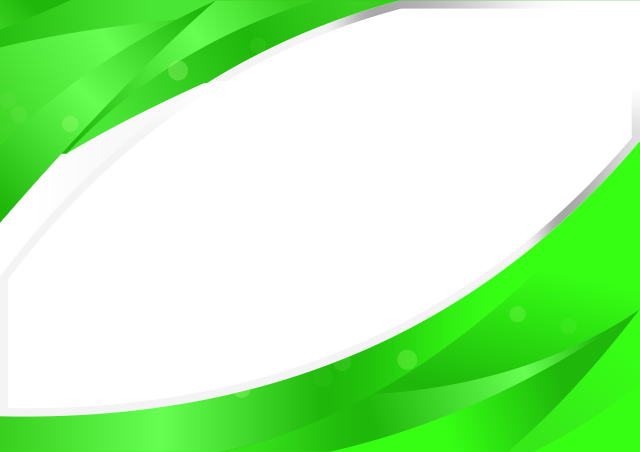
A WebGL 2 fragment shader for this background:

```glsl
#version 300 es
precision highp float;
uniform vec2 u_resolution;
out vec4 fragColor;

const vec3 DEEP = vec3(0.12, 0.72, 0.04);
const vec3 LEAF = vec3(0.22, 0.81, 0.12);
const vec3 FRESH = vec3(0.29, 0.90, 0.21);
const vec3 LIGHT = vec3(0.40, 1.00, 0.32);
const vec3 VIVID = vec3(0.21, 1.00, 0.08);
const vec3 GLOW = vec3(0.62, 1.00, 0.45);
const float BORDER = 0.0184;

// x, y, radius, opacity
const vec4 BUBBLES[11] = vec4[](
  vec4(0.394, 0.844, 0.022, 0.35), vec4(0.155, 0.726, 0.018, 0.35),
  vec4(0.042, 0.746, 0.018, 0.12), vec4(0.017, 0.778, 0.018, 0.08),
  vec4(0.571, 0.899, 0.018, 0.08), vec4(0.901, 0.204, 0.022, 0.28),
  vec4(1.145, 0.305, 0.018, 0.25), vec4(1.258, 0.278, 0.018, 0.10),
  vec4(0.757, 0.199, 0.020, 0.12), vec4(0.534, 0.140, 0.020, 0.35),
  vec4(0.715, 0.165, 0.022, 0.05));

// Signed distance above a quadratic Bezier that advances in x; flat past its ends
float above(vec2 p, vec2 a, vec2 b, vec2 c) {
  vec2 v = b - a, w = a - 2.0 * b + c;
  float x = p.x - a.x;
  float t = clamp(x / (v.x + sqrt(max(v.x * v.x + w.x * x, 0.0))), 0.0, 1.0);
  vec2 tangent = v + w * t;
  float y = a.y + t * (2.0 * v.y + w.y * t);
  return (p.y - y) * tangent.x / length(tangent);
}

float cover(float d, float pixel) { return clamp(d / pixel + 0.5, 0.0, 1.0); }

float along(vec2 p, vec2 a, vec2 b) {
  vec2 d = b - a;
  return clamp(dot(p - a, d) / dot(d, d), 0.0, 1.0);
}

// Three colour ramp with its middle stop at m
vec3 ramp(vec3 a, vec3 b, vec3 c, float m, float t) {
  return t < m ? mix(a, b, t / m) : mix(b, c, (t - m) / (1.0 - m));
}

float silver(vec2 p, float width) {
  float top = mix(0.957, 0.66, smoothstep(0.71, 0.83, p.x));
  top = mix(top, 1.0, smoothstep(0.83, 1.27, p.x));
  float low = mix(0.957, 0.66, smoothstep(1.16, 1.24, p.x));
  low = mix(low, 0.87, smoothstep(1.25, width, p.x));
  low = mix(low, 1.0, smoothstep(0.69, 0.82, p.y));
  return mix(low, top, step(0.82, p.y));
}

// Overlapping leaves of the upper left corner
vec3 upperLeaves(vec2 p, vec3 col, float strip, float sweep, float px) {
  vec3 c = ramp(FRESH, DEEP, LEAF, 0.6, along(p, vec2(0.25, 0.73), vec2(0.75, 1.03)));
  col = mix(col, c, cover(strip, px));

  float d = above(p, vec2(0.147, 0.66), vec2(0.368, 0.898), vec2(0.70, 1.0));
  c = ramp(DEEP, LIGHT, LEAF, 0.62, along(p, vec2(0.16, 0.69), vec2(0.64, 1.0)));
  col = mix(col, c, cover(min(strip, d), px));

  c = ramp(DEEP, LIGHT, DEEP, 0.5, along(p, vec2(0.0, 0.55), vec2(0.43, 0.98)));
  col = mix(col, c, cover(sweep, px));

  float crest = above(p, vec2(0.0, 0.678), vec2(0.193, 0.868), vec2(0.479, 1.0));
  c = ramp(LEAF, LIGHT, LEAF, 0.68, along(p, vec2(-0.04, 0.68), vec2(0.40, 0.97)));
  col = mix(col, c, cover(crest, px));

  d = above(p, vec2(0.0, 0.895), vec2(0.184, 0.939), vec2(0.424, 0.96));
  c = mix(mix(DEEP, LEAF, 0.3), FRESH, along(p, vec2(0.0, 0.93), vec2(0.33, 0.97)));
  col = mix(col, c, cover(min(crest, d), px));

  d = above(p, vec2(0.0, 0.934), vec2(0.083, 0.967), vec2(0.157, 1.0));
  c = mix(LEAF, DEEP, along(p, vec2(0.0, 0.94), vec2(0.06, 1.0)));
  return mix(col, c, cover(d, px));
}

// Overlapping leaves along the lower sweep
vec3 lowerLeaves(vec2 p, vec3 col, float sweep, float px) {
  vec3 c = ramp(LEAF, LIGHT, DEEP, 0.5, along(p, vec2(0.0), vec2(0.71, 0.0)));
  c = mix(c, VIVID, smoothstep(0.71, 1.12, p.x));
  col = mix(col, c, cover(-sweep, px));

  float fold = above(p, vec2(0.488, 0.0), vec2(0.958, 0.099), vec2(1.414, 0.64));
  c = mix(DEEP, VIVID, along(p, vec2(1.03, 0.13), vec2(1.10, 0.43)));
  col = mix(col, c, cover(-fold, px));

  float d = above(p, vec2(0.81, 0.127), vec2(1.16, 0.145), vec2(1.414, 0.314));
  c = ramp(DEEP, LIGHT, DEEP, 0.66, along(p, vec2(0.82, 0.08), vec2(1.33, 0.25)));
  c = mix(mix(VIVID, LEAF, 0.6), c, smoothstep(0.52, 0.82, p.x));
  col = mix(col, c, cover(-max(d, fold), px));

  d = above(p, vec2(0.727, 0.0), vec2(1.087, 0.081), vec2(1.414, 0.314));
  c = mix(VIVID, DEEP, along(p, vec2(0.99, 0.04), vec2(1.25, 0.12)));
  col = mix(col, c, cover(-d, px));

  d = above(p, vec2(1.123, 0.0), vec2(1.271, 0.127), vec2(1.414, 0.314));
  c = mix(VIVID, mix(VIVID, LEAF, 0.45), along(p, vec2(1.40, 0.22), vec2(1.22, 0.02)));
  col = mix(col, c, cover(-d, px));

  d = above(p, vec2(1.179, 0.0), vec2(1.308, 0.063), vec2(1.414, 0.151));
  return mix(col, VIVID, cover(-d, px));
}

void main() {
  float px = 1.0 / u_resolution.y;
  vec2 p = gl_FragCoord.xy * px;
  float width = u_resolution.x * px;

  // Boundaries of the white panel and green corners
  float low = above(p, vec2(0.0, 0.079), vec2(0.884, 0.059), vec2(1.414, 0.686));
  float high = above(p, vec2(0.0, 0.388), vec2(0.352, 0.86), vec2(0.888, 1.0));
  float strip = above(p, vec2(0.147, 0.66), vec2(0.276, 0.737), vec2(0.451, 0.816));
  strip = min(strip, high);
  float sweep = above(p, vec2(0.0, 0.507), vec2(0.276, 0.825), vec2(0.479, 1.0));

  // Paper, silver border and panel
  vec3 col = vec3(mix(1.0, 0.975, smoothstep(0.04, 0.28, p.x)));
  col = mix(col, vec3(silver(p, width)), cover(min(low, -high), px));
  float panel = min(min(low, -high), min(min(p.x, width - p.x), 1.0 - p.y)) - BORDER;
  col = mix(col, vec3(1.0), cover(panel, px));

  col = upperLeaves(p, col, strip, sweep, px);
  col = lowerLeaves(p, col, low, px);

  // Bubbles stay inside the green
  float green = cover(max(max(strip, sweep), -low), px);
  for (int i = 0; i < BUBBLES.length(); i++) {
    vec4 b = BUBBLES[i];
    col = mix(col, GLOW, green * b.w * cover(b.z - length(p - b.xy), px));
  }
  fragColor = vec4(col, 1.0);
}
```
